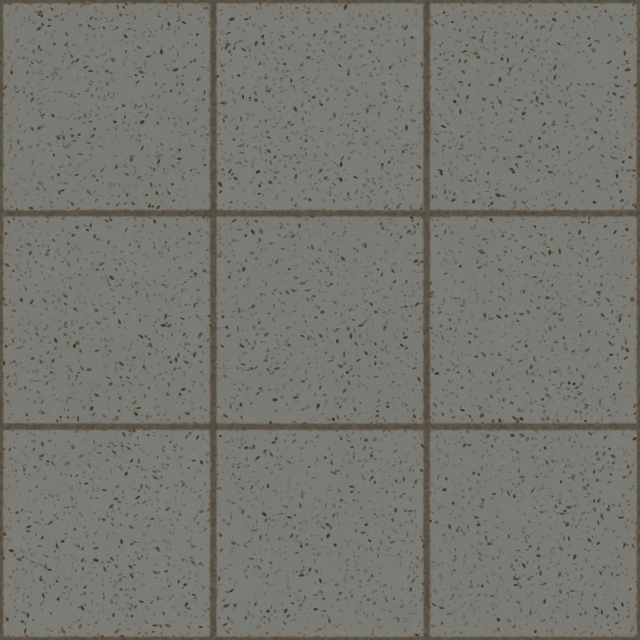
Write a WebGL 2 fragment shader that draws this texture.

```glsl
#version 300 es
precision highp float;
// Three by three grey stone tiles with brown flecks and narrow, rough brown grout.
uniform vec2 u_resolution;
out vec4 outColor;

// Integer hash: three values from 0 to 1
vec3 hash(vec2 cell, float seed) {
  uvec3 v = uvec3(cell, seed) * 1664525u + 1013904223u;
  v.x += v.y * v.z; v.y += v.z * v.x; v.z += v.x * v.y;
  v ^= v >> 16u;
  v.x += v.y * v.z; v.y += v.z * v.x; v.z += v.x * v.y;
  return vec3(v >> 8u) / 16777216.0;
}

// Value noise that wraps after n cells
float noise(vec2 uv, float n, float seed) {
  vec2 p = uv * n;
  vec2 i = floor(p);
  vec2 f = fract(p);
  f = f * f * (3.0 - 2.0 * f);
  vec2 a = mod(i, n);
  vec2 b = mod(i + 1.0, n);
  float low = mix(hash(a, seed).x, hash(vec2(b.x, a.y), seed).x, f.x);
  float high = mix(hash(vec2(a.x, b.y), seed).x, hash(b, seed).x, f.x);
  return mix(low, high, f.y);
}

// Scattered oblong flecks, at most one in each of n by n wrapping cells
float flecks(vec2 uv, float n, float density, float seed) {
  vec2 p = uv * n;
  vec2 base = floor(p);
  float cover = 0.0;
  for (int y = -1; y <= 1; y++) {
    for (int x = -1; x <= 1; x++) {
      vec2 cell = base + vec2(x, y);
      vec3 place = hash(mod(cell, n), seed);
      vec3 form = hash(mod(cell, n), seed + 1.0);
      if (place.z > density) continue;
      float rank = place.z / density;
      float strength = mix(0.22, 0.95, rank * rank * rank);
      float angle = form.x * 6.2832;
      vec2 along = vec2(cos(angle), sin(angle));
      vec2 d = p - cell - place.xy;
      vec2 q = vec2(dot(d, along), dot(d, vec2(-along.y, along.x)));
      vec2 size = vec2(mix(0.2, 0.42, form.y), mix(0.13, 0.23, form.z));
      size *= mix(0.85, 1.15, rank);
      float body = 1.0 - smoothstep(0.4, 1.35, length(q / size));
      cover = max(cover, body * strength);
    }
  }
  return cover;
}

void main() {
  vec2 uv = gl_FragCoord.xy / u_resolution;
  float pixel = 1.0 / min(u_resolution.x, u_resolution.y);

  // Stone face, with slight tone changes by tile and grain
  float tone = hash(floor(uv * 3.0), 3.0).x - 0.5;
  float grain = noise(uv, 210.0, 5.0) - 0.5;
  float cloud = noise(uv, 24.0, 7.0) - 0.5;
  vec3 color = vec3(0.483, 0.482, 0.462) + 0.006 * tone + 0.012 * grain + 0.008 * cloud;

  // Brown flecks: main scatter and a finer, fainter one
  float uneven = 0.75 + 0.5 * noise(uv, 300.0, 9.0);
  float fleck = flecks(uv, 93.0, 0.52, 11.0) * uneven;
  fleck = max(fleck, 0.55 * flecks(uv, 126.0, 0.3, 21.0));
  color = mix(color, vec3(0.25, 0.205, 0.135), min(fleck, 1.0));

  // Distance from the tile edge, with slightly rounded corners
  vec2 q = abs(fract(uv * 3.0) - 0.5) / 3.0;
  float radius = 0.004;
  vec2 corner = q - (0.5 / 3.0 - 0.0047 - radius);
  float edge = length(max(corner, 0.0)) + min(max(corner.x, corner.y), 0.0) - radius;
  edge += 0.0016 * (noise(uv, 150.0, 31.0) - 0.5);

  // Rough grout and the soft shade around it
  float shade = smoothstep(-0.004, 0.001, edge);
  color *= 1.0 - 0.08 * shade;
  float groutGrain = noise(uv, 240.0, 41.0) - 0.5;
  vec3 grout = vec3(0.35, 0.317, 0.262) + 0.07 * groutGrain;
  float soft = 0.0011 + 0.5 * pixel;
  color = mix(color, grout, smoothstep(-soft, soft, edge));

  outColor = vec4(color, 1.0);
}
```
